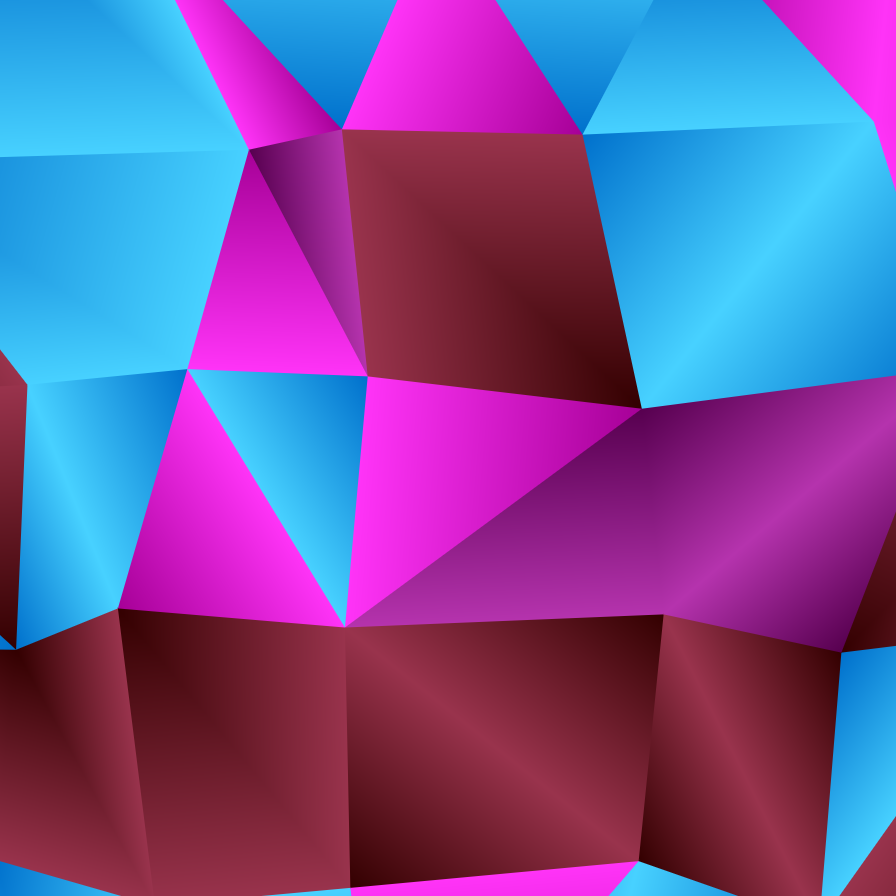
Give the GLSL for this background, as a Shadertoy shader.

```glsl
const vec2 GRID = vec2(3.9, 3.55);      // cells per canvas height
const vec2 SHIFT = vec2(0.25, 0.0);     // lattice offset in cells
const vec2 JITTER = vec2(0.86, 0.32);   // vertex displacement range in cells
const float PAIR_STEP = 0.11;           // palette step between halves of a cell
const vec4 ROW_START = vec4(0.10, 0.475, 0.45, 0.50);    // palette start per row
const vec4 ROW_STEP = vec4(0.05, 0.135, 0.32, 0.045);    // palette drift along a row

vec2 hash22(vec2 p) {
    vec3 q = fract(vec3(p.xyx) * vec3(0.1031, 0.1030, 0.0973));
    q += dot(q, q.yzx + 33.33);
    return fract((q.xx + q.yz) * q.zy);
}

float cross2(vec2 a, vec2 b) {
    return a.x * b.y - a.y * b.x;
}

float doubleArea(vec2 a, vec2 b, vec2 c) {
    return cross2(b - a, c - a);
}

// Lattice vertex in canvas units
vec2 vertexAt(vec2 id) {
    return (id + (hash22(id + 17.0) - 0.5) * JITTER - SHIFT) / GRID;
}

// Positive inside the edge a to b, with the triangle on its left
float edgeDistance(vec2 p, vec2 a, vec2 b) {
    return cross2(b - a, p - a) / max(length(b - a), 1e-4);
}

// Dark to light gradient of the colour family chosen by pick
vec3 ramp(float pick, float light) {
    if (pick < 0.37) return mix(vec3(0.20, 0.00, 0.00), vec3(0.60, 0.20, 0.30), light);
    if (pick < 0.65) return mix(vec3(0.00, 0.44, 0.80), vec3(0.28, 0.82, 1.00), light);
    if (pick < 0.85) return mix(vec3(0.65, 0.00, 0.59), vec3(1.00, 0.20, 0.97), light);
    return mix(vec3(0.34, 0.00, 0.31), vec3(0.71, 0.20, 0.68), light);
}

// Triangle darkest at its first corner: rgb times coverage, coverage
vec4 facet(vec2 p, vec2 dark, vec2 b, vec2 c, float pick, float pixel) {
    float inside = min(edgeDistance(p, dark, b),
                   min(edgeDistance(p, b, c), edgeDistance(p, c, dark)));
    float coverage = clamp(inside / pixel + 0.5, 0.0, 1.0);
    float darkness = doubleArea(p, b, c) / max(doubleArea(dark, b, c), 1e-5);
    return vec4(ramp(pick, clamp(1.0 - darkness, 0.0, 1.0)), 1.0) * coverage;
}

// Palette position drifting along each row, so neighbours often share a family
float palettePick(vec2 id) {
    int row = int(mod(id.y, 4.0));
    return fract(ROW_START[row] + id.x * ROW_STEP[row]);
}

// One lattice cell, split along its better diagonal
vec4 cellFacets(vec2 p, vec2 id, float pixel) {
    vec2 corner[4] = vec2[4](vertexAt(id), vertexAt(id + vec2(1, 0)),
                            vertexAt(id + vec2(1, 1)), vertexAt(id + vec2(0, 1)));
    float splitAC = min(doubleArea(corner[0], corner[1], corner[2]),
                        doubleArea(corner[0], corner[2], corner[3]));
    float splitBD = min(doubleArea(corner[1], corner[2], corner[3]),
                        doubleArea(corner[1], corner[3], corner[0]));
    vec2 choice = hash22(id + 71.0);
    int first = (splitAC > splitBD ? 0 : 1) + (choice.x < 0.5 ? 0 : 2);
    vec2 a = corner[first & 3];
    vec2 b = corner[(first + 1) & 3];
    vec2 c = corner[(first + 2) & 3];
    vec2 d = corner[(first + 3) & 3];

    float pick = palettePick(id);
    float pairPick = fract(pick + PAIR_STEP);

    // Halves share a dark corner, or darken towards opposite corners
    if (choice.y < 0.88)
        return facet(p, a, b, c, pick, pixel) + facet(p, a, c, d, pairPick, pixel);
    return facet(p, b, c, a, pick, pixel) + facet(p, d, a, c, pairPick, pixel);
}

void mainImage(out vec4 fragColor, in vec2 fragCoord) {
    vec2 p = fragCoord / iResolution.y;
    float pixel = 1.0 / iResolution.y;
    vec2 home = floor(p * GRID + SHIFT);

    // Blend the facets of the surrounding cells by coverage
    vec4 total = vec4(0.0);
    for (int y = -1; y <= 1; y++)
        for (int x = -1; x <= 1; x++)
            total += cellFacets(p, home + vec2(x, y), pixel);

    fragColor = vec4(total.rgb / max(total.a, 1e-4), 1.0);
}
```
